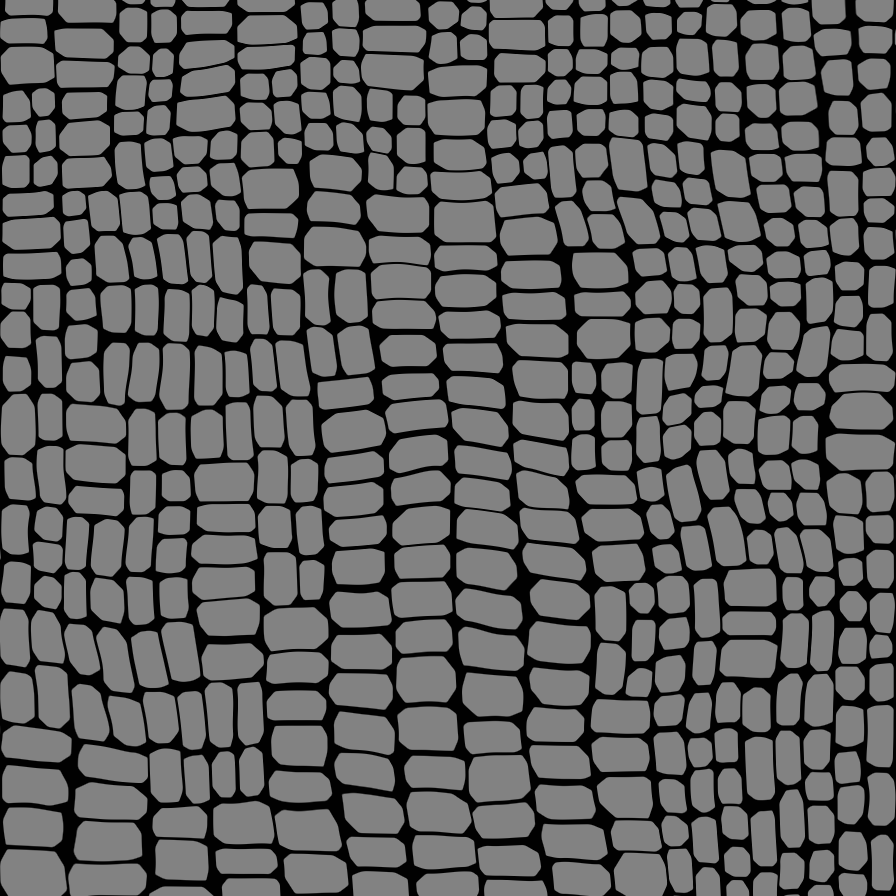
Reproduce this texture map procedurally as a Shadertoy shader.

```glsl
const vec3 STONE = vec3(0.508);
const vec3 JOINT = vec3(0.004);
const vec2 BLOCK = vec2(0.0821, 0.141);   // size of one group of stones

float hash(vec3 p) {
    p = fract(p * vec3(0.1031, 0.1130, 0.0973));
    p += dot(p, p.yzx + 33.33);
    return fract((p.x + p.y) * p.z);
}

vec2 hash2(vec3 p) {
    return vec2(hash(p), hash(p + vec3(17.3, 41.7, 9.1)));
}

// Smooth 2D value noise, from -0.5 to 0.5
vec2 noise2(vec2 p, float seed) {
    vec2 i = floor(p), f = fract(p);
    f = f * f * (3.0 - 2.0 * f);
    vec2 low = mix(hash2(vec3(i, seed)), hash2(vec3(i + vec2(1, 0), seed)), f.x);
    vec2 high = mix(hash2(vec3(i + vec2(0, 1), seed)), hash2(vec3(i + 1.0, seed)), f.x);
    return mix(low, high, f.y) - 0.5;
}

// Denser towards the top and right, with leaning columns and wavy courses
vec2 bendPaving(vec2 p) {
    vec2 inside = smoothstep(0.0, 0.1, p) * smoothstep(0.0, 0.1, 1.0 - p);
    vec2 q = p * (1.0 + 0.15 * p);
    q.x += 0.32 * p.x * (1.0 - p.x) * p.y;
    q += 0.032 * noise2(p * 6.0, 3.0) * inside;
    return q + 0.0055 * noise2(p * 27.0, 8.0);
}

float smoothMax(float a, float b, float k) {
    float h = max(k - abs(a - b), 0.0) / k;
    return max(a, b) + 0.25 * h * h * k;
}

// Box with uneven joints and a different cut at each corner
float stoneDistance(vec2 q, vec2 lo, vec2 hi, vec3 seed) {
    vec2 size = hi - lo;
    vec2 a = hash2(seed + 2.0), b = hash2(seed + 5.0);
    lo += 0.0013 + 0.09 * size * a * a;
    hi -= 0.0013 + 0.09 * size * b * b;
    vec2 halfSize = 0.5 * (hi - lo);
    vec2 r = q - 0.5 * (lo + hi);
    vec2 side = abs(r) - halfSize;
    vec2 corner = step(0.0, r);
    vec2 cut = hash2(seed + vec3(corner * 13.0, 7.0));
    cut = min(halfSize.x, halfSize.y) * mix(vec2(0.2), vec2(0.75), cut);
    float bevel = (dot(side, cut.yx) + cut.x * cut.y) / length(cut);
    return smoothMax(max(side.x, side.y), bevel, 0.002);
}

// Chance that a block holds full-width stones
float wideChance(vec2 place) {
    float centre = smoothstep(0.24, 0.1, abs(place.x - 0.52)) * smoothstep(0.88, 0.7, place.y);
    float base = smoothstep(0.2, 0.08, place.y) * smoothstep(0.8, 0.65, place.x);
    float upperLeft = 0.3 * smoothstep(0.6, 0.75, place.y) * smoothstep(0.75, 0.5, place.x);
    return max(mix(0.1, 0.92, max(centre, base)), upperLeft);
}

// Chance that a narrow stack has three stones instead of two
float shortChance(vec2 place) {
    float top = smoothstep(0.65, 0.8, place.y);
    float right = 0.65 * smoothstep(0.6, 0.75, place.x);
    return max(0.1, max(top, right));
}

float pavingDistance(vec2 q) {
    // Find the block; every column has its own vertical offset
    float column = floor(q.x / BLOCK.x);
    float offset = hash(vec3(column, 4.0, 11.0));
    vec2 cell = q / BLOCK + vec2(0.0, offset);
    vec2 block = floor(cell), f = cell - block;
    vec2 place = (block + 0.5 - vec2(0.0, offset)) * BLOCK / 1.15;
    vec2 lo = vec2(0.0), hi = vec2(1.0);

    // Split it into two stacks, unless it is wide
    float stack = 0.0, rows = 3.0;
    if (hash(vec3(block, 21.0)) > wideChance(place)) {
        float split = 0.5 + 0.12 * (hash(vec3(block, 23.0)) - 0.5);
        stack = 1.0 + step(split, f.x);
        if (stack > 1.5) lo.x = split; else hi.x = split;
        rows = hash(vec3(block, 30.0 + stack)) < shortChance(place) ? 3.0 : 2.0;
    }

    // Split the stack into stones
    float row = 0.0;
    for (float k = 1.0; k < 3.0; k++) {
        if (k >= rows) break;
        float jitter = 0.3 * (hash(vec3(block, 40.0 + 5.0 * stack + k)) - 0.5);
        float edge = (k + jitter) / rows;
        if (f.y > edge) { lo.y = edge; row = k; }
        else hi.y = min(hi.y, edge);
    }
    vec3 seed = vec3(block, 60.0 + 10.0 * stack + 31.0 * row);
    return stoneDistance(f * BLOCK, lo * BLOCK, hi * BLOCK, seed);
}

void mainImage(out vec4 fragColor, in vec2 fragCoord) {
    vec2 p = fragCoord / iResolution.xy;
    float edge = 1.2 / iResolution.y;
    float d = pavingDistance(bendPaving(p));
    float cover = clamp(0.5 - d / edge, 0.0, 1.0);
    fragColor = vec4(mix(JOINT, STONE, cover), 1.0);
}
```
